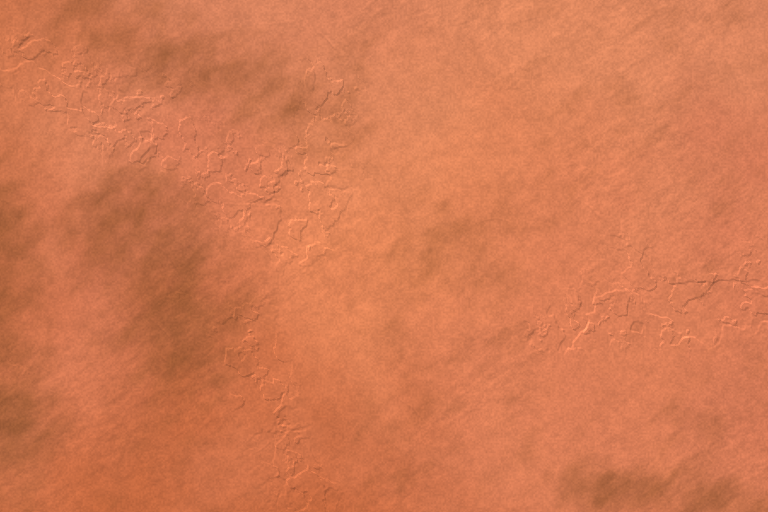
This texture is drawn by a WebGL 1 fragment shader. Its source:

```glsl
precision highp float;
// Warm terracotta plaster: broad orange and pink washes, brown smudges,
// flaking ledges lit from the upper left, and faint trowel strokes.
// Layered noise gives the washes and a height field whose slope is shaded.
uniform vec2 u_resolution;

const vec3 ORANGE = vec3(0.885, 0.522, 0.345);
const vec3 PINK = vec3(0.820, 0.468, 0.335);
const vec3 SAND = vec3(0.845, 0.530, 0.380);
const vec3 RUST = vec3(0.735, 0.385, 0.220);
const vec3 UMBER = vec3(0.550, 0.325, 0.185);
const vec2 LIGHT = vec2(-0.6, 0.8);
const int STROKES = 24;

float hash(vec2 p) {
  vec3 q = fract(p.xyx * 0.1031);
  q += dot(q, q.yzx + 33.33);
  return fract((q.x + q.y) * q.z);
}

float noise(vec2 p) {
  vec2 cell = floor(p), f = fract(p);
  f = f * f * (3.0 - 2.0 * f);
  float low = mix(hash(cell), hash(cell + vec2(1.0, 0.0)), f.x);
  float high = mix(hash(cell + vec2(0.0, 1.0)), hash(cell + 1.0), f.x);
  return mix(low, high, f.y);
}

float fbm(vec2 p) {
  float sum = 0.0, gain = 0.5;
  for (int i = 0; i < 5; i++) {
    sum += gain * noise(p);
    p = mat2(1.6, 1.2, -1.2, 1.6) * p + 17.3;
    gain *= 0.5;
  }
  return sum;
}

mat2 turn(float angle) {
  float c = cos(angle), s = sin(angle);
  return mat2(c, s, -s, c);
}

// Soft glow around the segment from a to b.
float band(vec2 p, vec2 a, vec2 b, float width) {
  vec2 pa = p - a, ba = b - a;
  float d = length(pa - ba * clamp(dot(pa, ba) / dot(ba, ba), 0.0, 1.0));
  return exp(-d * d / (width * width));
}

// Where the skin of the plaster has broken into flakes.
float flakeMask(vec2 p) {
  float zone = band(p, vec2(0.05, 0.87), vec2(0.58, 0.58), 0.09);
  zone = max(zone, 0.8 * band(p, vec2(0.58, 0.58), vec2(0.65, 0.82), 0.06));
  zone = max(zone, 1.15 * band(p, vec2(1.06, 0.35), vec2(1.48, 0.43), 0.07));
  zone = max(zone, 0.7 * band(p, vec2(1.27, 0.36), vec2(1.24, 0.52), 0.05));
  zone = max(zone, 0.65 * band(p, vec2(0.48, 0.34), vec2(0.60, 0.06), 0.08));
  return smoothstep(0.40, 0.80, zone * 0.6 + fbm(p * 6.0 + 41.0) * 0.8 - 0.06);
}

float plasterHeight(vec2 p, float flakes) {
  vec2 warped = p + 0.02 * vec2(noise(p * 22.0), noise(p * 22.0 + 50.0));
  float ledge = smoothstep(-0.015, 0.015, fbm(warped * 10.0) - 0.5);
  float chips = smoothstep(-0.03, 0.03, fbm(warped * 32.0 + 9.0) - 0.53);
  float skin = fbm(turn(-0.6) * p * vec2(45.0, 85.0));
  float worn = smoothstep(0.38, 0.65, fbm(p * 4.0 + 70.0));
  return flakes * (0.7 * ledge + 0.65 * chips) + mix(0.2, 0.75, worn) * skin;
}

// Slightly bent scratches, each with a lit and a shaded side.
float trowelStrokes(vec2 p) {
  float shade = 0.0;
  for (int i = 0; i < STROKES; i++) {
    float id = float(i) + 1.0;
    vec2 center = vec2(1.5 * hash(vec2(id, 3.0)), hash(vec2(id, 8.0)));
    float angle = mix(-0.9, 0.9, hash(vec2(id, 15.0)));
    float reach = mix(0.03, 0.09, hash(vec2(id, 21.0)));
    vec2 q = turn(angle) * (p - center);
    q.y += 2.0 * q.x * q.x + 0.012 * (noise(p * 30.0 + id) - 0.5);
    float side = q.y / 0.0028;
    float fade = 1.0 - smoothstep(0.3 * reach, reach, abs(q.x));
    shade += fade * side * exp(-side * side) * noise(p * 25.0 + id);
  }
  return shade;
}

// Broad washes: orange in the middle, sandy above, pink right, rust below left.
vec3 washes(vec2 p) {
  float drift = fbm(p * 2.7 + 5.0) - 0.48;
  float glow = band(p, vec2(0.66, 0.42), vec2(1.0, 0.82), 0.30);
  vec3 color = mix(PINK, ORANGE, clamp(glow * 0.95 + drift * 1.3, 0.0, 1.0));
  float upper = smoothstep(0.45, 1.0, p.y + drift * 0.9);
  color = mix(color, SAND, upper * 0.65);
  float lower = smoothstep(0.60, -0.1, p.y + 0.24 * p.x + drift);
  float edge = 0.5 * smoothstep(0.30, -0.05, p.x + drift * 0.5);
  return mix(color, RUST, max(lower * 0.85, edge));
}

// Brown smudges with ragged, speckled edges.
float stains(vec2 p) {
  float zone = band(p, vec2(0.24, 0.56), vec2(0.35, 0.33), 0.12);
  zone = max(zone, 0.9 * band(p, vec2(-0.02, 0.62), vec2(0.0, 0.12), 0.10));
  zone = max(zone, 0.65 * band(p, vec2(0.15, 0.98), vec2(0.64, 0.76), 0.10));
  zone = max(zone, 0.85 * band(p, vec2(1.15, 0.05), vec2(1.5, 0.0), 0.06));
  zone = max(zone, 0.3 * band(p, vec2(0.72, 0.48), vec2(0.90, 0.50), 0.09));
  float cloud = fbm(turn(-0.7) * p * vec2(6.0, 9.0) + 23.0);
  float ragged = fbm(turn(-0.7) * p * vec2(22.0, 38.0) + 61.0);
  return smoothstep(0.36, 1.12, zone * 0.45 + cloud * 0.36 + ragged * 0.48);
}

void main() {
  vec2 p = gl_FragCoord.xy / u_resolution.y;
  vec3 color = mix(washes(p), UMBER, 0.82 * stains(p));

  // Relief shading from the slope of the height field.
  float flakes = flakeMask(p);
  vec2 reach = LIGHT * 0.0020;
  float slope = plasterHeight(p - reach, flakes) - plasterHeight(p + reach, flakes);
  float shade = 0.23 * slope + 0.10 * trowelStrokes(p);

  // Cloudy mottling and fine grain.
  shade += 0.06 * (fbm(p * 13.0 + 3.0) - 0.48) + 0.11 * (fbm(p * 60.0) - 0.48);
  shade += 0.09 * (noise(p * 300.0) - 0.5) + 0.018;
  gl_FragColor = vec4(color * (1.0 + shade), 1.0);
}
```
